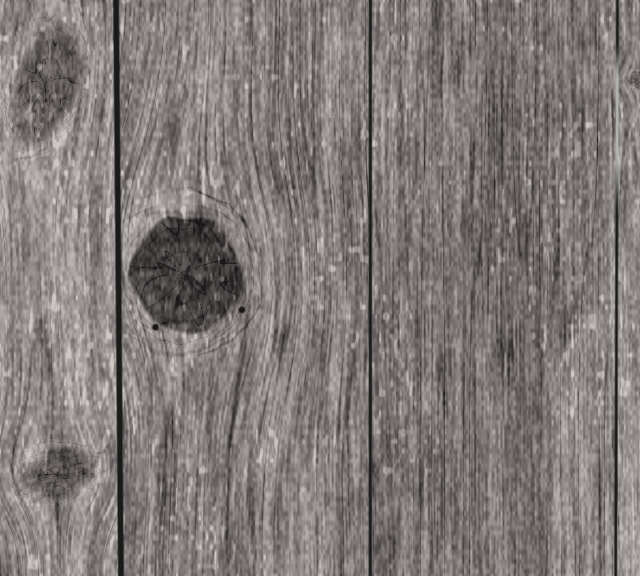
Give the GLSL for this texture, as a Shadertoy shader.

```glsl
// Weathered grey timber: vertical boards parted by dark seams, with knots.
// Stretched noise and its thin contour lines make the grain; each knot bends
// the grain coordinate around itself, then adds rings, a halo and a dark heart.

const vec3 DARK = vec3(0.22, 0.20, 0.20);
const vec3 PALE = vec3(0.67, 0.65, 0.64);
const vec3 GAP = vec3(0.10, 0.10, 0.10);
const vec3 GAP_LIGHT = vec3(0.70, 0.70, 0.69);

// Seams: x at the bottom, half width, lean
const vec3 SEAMS[3] = vec3[3](
    vec3(0.210, 0.0050, -0.0085), vec3(0.643, 0.0028, 0.0), vec3(1.069, 0.0025, 0.003));
const float BOARD_TONE[4] = float[4](0.07, 0.0, 0.0, 0.14);

// Knots: centre and radii; then tilt, heart tone, board, edge softness
const vec4 KNOTS[4] = vec4[4](
    vec4(0.080, 0.855, 0.050, 0.100), vec4(0.322, 0.525, 0.093, 0.100),
    vec4(0.098, 0.177, 0.060, 0.038), vec4(1.115, 0.860, 0.025, 0.014));
const vec4 KNOT_LOOK[4] = vec4[4](
    vec4(0.35, 0.36, 0.0, 0.28), vec4(0.0, 0.12, 1.0, 0.06),
    vec4(-0.25, 0.28, 0.0, 0.45), vec4(0.0, 0.30, 3.0, 0.45));
const vec2 HOLES[2] = vec2[2](vec2(0.420, 0.462), vec2(0.270, 0.432));

float hash(vec2 p) {
    vec3 h = fract(vec3(p.xyx) * 0.1031);
    h += dot(h, h.yzx + 33.33);
    return fract((h.x + h.y) * h.z);
}

float noise(vec2 p) {
    vec2 i = floor(p), f = fract(p);
    f = f * f * (3.0 - 2.0 * f);
    return mix(mix(hash(i), hash(i + vec2(1, 0)), f.x),
               mix(hash(i + vec2(0, 1)), hash(i + vec2(1, 1)), f.x), f.y);
}

float fbm(vec2 p) {
    float sum = 0.0, amp = 0.5;
    for (int i = 0; i < 4; i++, amp *= 0.5) {
        sum += amp * noise(p);
        p = p * 2.03 + 17.3;
    }
    return sum;
}

float bell(float x, float width) { return exp(-x * x / (width * width)); }

// Thin line along the middle contour of the noise
float contour(vec2 p, float width) {
    return 1.0 - smoothstep(0.0, width, abs(noise(p) - 0.5));
}

vec2 rotate(vec2 v, float a) {
    return vec2(v.x * cos(a) - v.y * sin(a), v.x * sin(a) + v.y * cos(a));
}

// Push the grain coordinate apart around a knot
float bendGrain(vec2 p, vec4 knot) {
    vec2 e = (p - knot.xy) / (knot.zw * vec2(2.0, 2.3));
    return -0.72 * (p.x - knot.x) * exp(-dot(e, e));
}

// Brightness of plain wood: fibres and long dark cracks
float woodTone(vec2 g) {
    float tone = 0.67 + 0.5 * (fbm(g * vec2(16.0, 3.0)) - 0.47);
    tone += 0.28 * (noise(g * vec2(150.0, 5.0)) - 0.5);
    tone += 0.42 * (noise(g * vec2(310.0, 16.0) + 5.0) - 0.5);
    float lines = contour(g * vec2(90.0, 2.2) + 13.0, 0.14);
    tone -= 0.32 * lines * smoothstep(0.2, 0.7, noise(g * vec2(45.0, 14.0) + 71.0));
    return tone - 0.3 * contour(g * vec2(26.0, 1.1) + 31.0, 0.035);
}

// Isotropic grit with small pale flecks
float grit(vec2 p) {
    float tone = 0.42 * (noise(p * vec2(270.0, 120.0) + 9.0) - 0.5);
    tone += 0.22 * (fbm(p * vec2(75.0, 45.0)) - 0.47);
    float patches = smoothstep(0.35, 0.65, noise(p * vec2(16.0, 9.0) + 80.0));
    return tone + 0.4 * patches * smoothstep(0.68, 0.92, noise(p * vec2(150.0, 60.0) + 47.0));
}

// Lay halo, rings, rim and heart of one knot over the wood tone
float addKnot(float tone, vec2 p, vec4 knot, vec4 look) {
    vec2 q = rotate(p - knot.xy, look.x) / knot.zw;
    float soft = look.w, crisp = 1.0 - smoothstep(0.05, 0.35, soft);
    float d = length(q) + (0.16 + soft) * (fbm(q * 2.0 + knot.xy * 40.0) - 0.47);
    tone += 0.13 * bell(d - 1.3, 0.3);
    tone -= 0.25 * contour(vec2(d * 13.0, 0.0) + 1.5 * q, 0.12) * bell(d - 1.25, 0.3);
    tone -= 0.35 * crisp * bell(d - 1.42, 0.02) * smoothstep(-0.1, 0.6, q.x);
    vec2 spoke = q / max(length(q), 0.05);
    float heart = look.y + 0.55 * (fbm(q * 5.0) - 0.47) - 0.07 * (q.x + q.y);
    heart -= 0.35 * contour(spoke * 2.5 + q * 1.5 + 20.0, 0.04);
    heart -= 0.15 * contour(vec2(d * 7.0, 3.0) + q, 0.1);
    tone = mix(heart, tone, smoothstep(1.0 - soft, 1.0 + soft, d));
    return tone - 0.2 * crisp * bell(d - 1.0, 0.04);
}

void mainImage(out vec4 fragColor, in vec2 fragCoord) {
    vec2 p = fragCoord / iResolution.y;
    float blur = 0.0012 + 0.5 / iResolution.y;

    // Board number and distance to the nearest seam
    int board = 0;
    float seam = 1.0;
    for (int i = 0; i < 3; i++) {
        float offset = p.x - SEAMS[i].x - SEAMS[i].z * p.y;
        board += int(step(0.0, offset));
        seam = min(seam, abs(offset) - SEAMS[i].y);
    }

    // Grain, nearly straight on the third board
    vec2 g = p;
    g.x += (board == 2 ? 0.006 : 0.035) * (noise(p * vec2(5.0, 3.0)) - 0.5);
    for (int i = 0; i < 4; i++)
        if (int(KNOT_LOOK[i].z) == board) g.x += bendGrain(p, KNOTS[i]);
    float tone = woodTone(g + float(board) * vec2(3.7, 8.1)) + BOARD_TONE[board];

    // Worn edges, a bleached patch and a darker streak
    tone += 0.08 * exp(-max(seam, 0.0) / 0.03);
    tone += 0.12 * bell(length((p - vec2(0.27, 0.31)) / vec2(0.09, 0.12)), 1.0);
    tone -= 0.12 * bell(p.x - 0.88, 0.07);
    for (int i = 0; i < 4; i++)
        if (int(KNOT_LOOK[i].z) == board) tone = addKnot(tone, p, KNOTS[i], KNOT_LOOK[i]);
    tone += grit(p);
    for (int i = 0; i < 2; i++) tone = mix(-0.3, tone, smoothstep(0.003, 0.008, length(p - HOLES[i])));

    // Seams, the last one lit from behind for part of its length
    float lit = step(1.0, p.x) * smoothstep(0.62, 0.74, p.y) * (1.0 - smoothstep(0.86, 0.93, p.y));
    vec3 color = mix(DARK, PALE, clamp(tone, -0.25, 1.3));
    color = mix(mix(GAP, GAP_LIGHT, lit), color, smoothstep(-blur, blur, seam));
    fragColor = vec4(color, 1.0);
}
```
